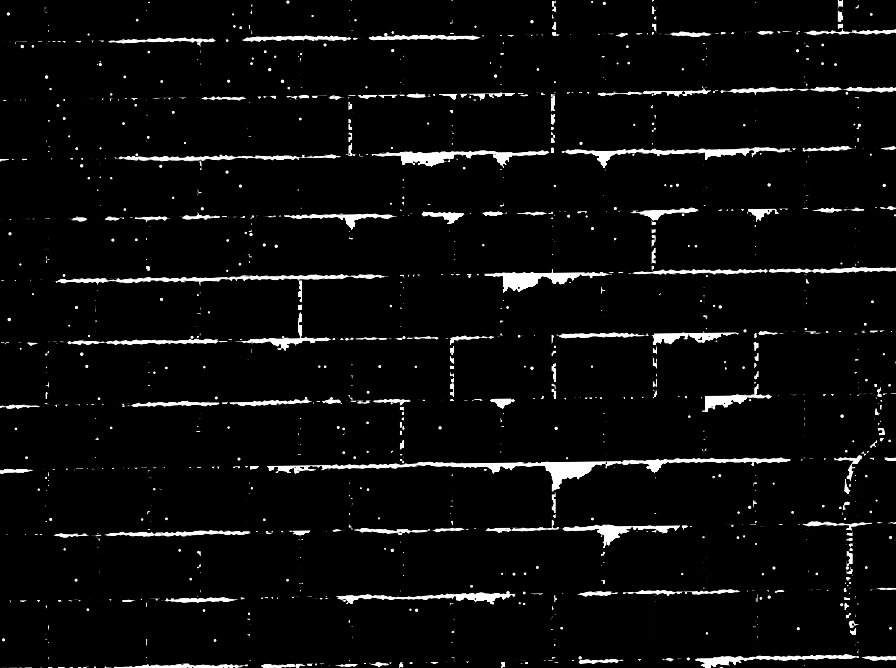
Give the GLSL for this texture, as a Shadertoy shader.

```glsl
// Worn brick wall in pure black and white: eleven broken, slightly tilted mortar
// courses with half-bond joints, hanging crumbs of mortar and scattered specks.
// Each part is a signed amount in canvas heights; the largest one is thresholded.
#define FIRST_COURSE 0.0557  // depth of the top mortar line
#define COURSE 0.0862        // spacing of the top courses
#define COURSE_GROWTH 0.00075 // widening of the courses downward
#define TILT 0.0135          // rise of the courses to the right
#define BRICK 0.1515         // brick length
#define BOND_START 0.601     // position of one even joint
#define LINE 0.0027          // half width of the mortar
#define WEAR 0.44            // share of missing mortar
#define DRIP 0.032           // depth of the hanging mortar
#define SPECK_GRID 110.0     // speck cells per canvas height
#define SPECKS 0.009         // base chance of a speck

const vec3 BRICK_COLOR = vec3(0.0);
const vec3 MORTAR_COLOR = vec3(1.0);

float hash(vec2 p) {
    return fract(sin(dot(p, vec2(127.1, 311.7))) * 43758.5453);
}

float noise(vec2 p) {
    vec2 i = floor(p), f = fract(p);
    f = f * f * (3.0 - 2.0 * f);
    vec2 e = vec2(0.0, 1.0);
    return mix(mix(hash(i), hash(i + e.yx), f.x),
               mix(hash(i + e.xy), hash(i + e.yy), f.x), f.y);
}

// Brick coordinate along a row; whole numbers are vertical joints
float brickCoord(float x, float row) {
    return (x - BOND_START) / BRICK - 0.5 * mod(row, 2.0);
}

// Broken horizontal line, fading out toward the left side
float mortarLine(float x, float below, float row, float across, float grain) {
    float strength = 0.6 * noise(vec2(x * 9.0, row * 7.3 + 2.0))
                   + 0.4 * noise(vec2(x * 42.0, row * 5.7 + 40.0));
    float missing = WEAR + 0.17 * (1.0 - smoothstep(0.03, 0.26, across));
    float wobble = 0.004 * (noise(vec2(x * 22.0, row * 3.1)) - 0.5);
    float halfWidth = LINE * clamp((strength - missing) * 9.0, -1.5, 1.0);
    return halfWidth + 0.0032 * (grain - 0.5) - abs(below - wobble);
}

// Ragged mortar hanging under a line: broad patches and small wedges at joints
float hangingMortar(float x, float below, float row, float across, float grain) {
    float b = brickCoord(x, row), u = fract(b);
    float center = smoothstep(0.18, 0.45, across) * (1.0 - smoothstep(0.77, 0.9, across));
    center *= smoothstep(0.5, 2.0, row) * (1.0 - 0.5 * smoothstep(7.0, 10.0, row));
    float patchSize = smoothstep(0.66, 0.88, hash(vec2(floor(b), row + 11.0)));
    float ragged = 0.25 + 0.75 * noise(vec2(x * 38.0, row * 9.0));
    float depth = patchSize * ragged * (1.0 - smoothstep(0.4, 0.95, u));
    float joint = floor(b + 0.5);
    float wedge = max(0.0, 1.0 - abs(b - joint) / 0.13);
    depth += 0.8 * wedge * smoothstep(0.5, 1.0, hash(vec2(joint, row + 31.0)));
    depth = DRIP * center * depth - 0.004;
    return min(depth + 0.012 * (grain - 0.5) - below, below + 0.002);
}

// Grainy vertical joints; only a few keep much of their mortar
float verticalJoint(float x, float row, float across, float grain) {
    float b = brickCoord(x, row), joint = floor(b + 0.5);
    float kept = step(0.85, hash(vec2(joint, row + 57.0))) * smoothstep(0.2, 0.3, across);
    float wobble = 0.003 * (noise(vec2(row * 13.0, x * 60.0)) - 0.5);
    float side = 0.003 - abs((b - joint) * BRICK + wobble);
    return min(side, 0.012 * (grain - mix(0.86, 0.48, kept)));
}

// Crumbling upright seam beside the right border and its short piece on top
float edgeSeam(vec2 p, float aspect, float grain) {
    float x = p.x / aspect;
    float bend = mix(0.985, 0.948, smoothstep(0.64, 0.72, p.y));
    bend += 0.012 * (noise(vec2(p.y * 35.0, 4.0)) - 0.5);
    float span = step(0.57, p.y) * step(p.y, 0.95);
    float lower = 0.0045 - abs(x - bend) * aspect - 0.02 * (1.0 - span);
    float upper = min(0.004 - abs(x - 0.938) * aspect, 0.05 - p.y);
    float gaps = 0.45 + 0.3 * noise(vec2(p.y * 24.0, 9.0)) * span;
    return min(max(lower, upper), 0.012 * (grain - gaps));
}

// Small round specks, gathered in clusters and denser toward the lower right
float specks(vec2 p, float aspect) {
    vec2 cell = floor(p * SPECK_GRID);
    float cluster = smoothstep(0.62, 0.92, noise(p * 9.0 + 23.0));
    float corner = smoothstep(0.7, 1.0, p.x / aspect) * smoothstep(0.3, 0.9, p.y);
    float fade = smoothstep(0.0, 0.35, p.x / aspect);
    float chance = fade * (SPECKS + 0.06 * cluster + 0.035 * corner);
    vec2 spot = 0.3 + 0.4 * vec2(hash(cell + 3.7), hash(cell + 8.9));
    float radius = mix(0.16, 0.29, hash(cell + 15.3));
    float amount = (radius - length(fract(p * SPECK_GRID) - spot)) / SPECK_GRID;
    return hash(cell + 71.0) < chance ? amount : -1.0;
}

void mainImage(out vec4 fragColor, in vec2 fragCoord) {
    float aspect = iResolution.x / iResolution.y;
    vec2 p = fragCoord / iResolution.y;
    p.y = 1.0 - p.y; // depth from the top
    float across = p.x / aspect;
    float grain = noise(p * 260.0);

    // Course number from depth, with courses that widen downward
    float depth = p.y + TILT * (p.x - 0.5 * aspect) - FIRST_COURSE;
    float root = sqrt(COURSE * COURSE + 4.0 * COURSE_GROWTH * depth);
    float course = (root - COURSE) / (2.0 * COURSE_GROWTH);
    float row = floor(course + 0.5);
    float below = (course - row) * root;

    float mortar = mortarLine(p.x, below, row, across, grain);
    mortar = max(mortar, hangingMortar(p.x, below, row, across, grain));
    mortar = max(mortar, verticalJoint(p.x, floor(course), across, grain));
    mortar = max(mortar, edgeSeam(p, aspect, grain));
    mortar = max(mortar, specks(p, aspect));

    float soft = 0.5 / iResolution.y;
    fragColor = vec4(mix(BRICK_COLOR, MORTAR_COLOR, smoothstep(-soft, soft, mortar)), 1.0);
}
```
